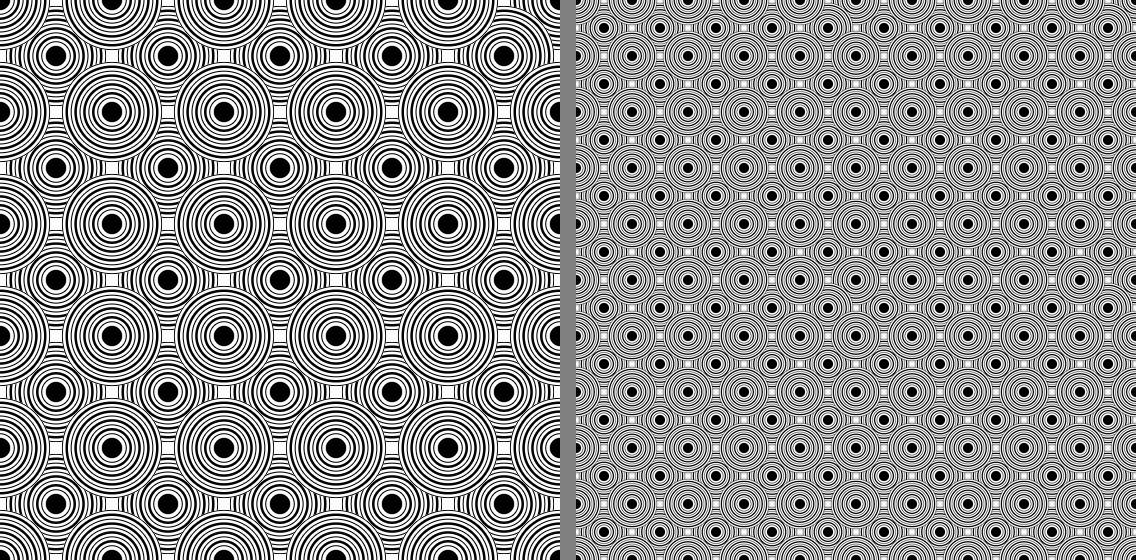
Left: one tile. Right: repeated 2 by 2.
Reproduce this pattern procedurally as a WebGL 1 fragment shader.

```glsl
precision highp float;
// Black and white ringed discs on two interleaved 5 by 5 grids, one overlapping the other.
uniform vec2 u_resolution;

// Shade of a ringed disc (x) and its coverage (y) at distance r from its centre.
vec2 ringedDisc(float r, float pixel) {
  // Nine evenly spaced rings: odd ones thin, even ones thick.
  float ring = clamp(floor((r - 0.088) / 0.0395 + 0.5), 1.0, 9.0);
  float halfWidth = mix(0.0112, 0.0047, mod(ring, 2.0));
  float ringEdge = abs(r - 0.088 - 0.0395 * ring) - halfWidth;

  // Solid dot in the middle.
  float edge = min(ringEdge, r - 0.091);
  float shade = clamp(edge / pixel + 0.5, 0.0, 1.0);
  float coverage = clamp((0.4482 - r) / pixel + 0.5, 0.0, 1.0);
  return vec2(shade, coverage);
}

float layer(float below, vec2 disc) {
  return mix(below, disc.x, disc.y);
}

void main() {
  vec2 p = 5.0 * gl_FragCoord.xy / u_resolution;
  float pixel = 5.0 / min(u_resolution.x, u_resolution.y);

  // Discs at the cell centres and at the cell corners.
  vec2 centreDisc = ringedDisc(length(fract(p) - 0.5), pixel);
  vec2 cornerDisc = ringedDisc(length(fract(p + 0.5) - 0.5), pixel);

  // Corner discs lie on top, except in the top right quarter cell.
  bool swapped = all(greaterThan(p, vec2(4.5)));
  vec2 lower = swapped ? cornerDisc : centreDisc;
  vec2 upper = swapped ? centreDisc : cornerDisc;

  float shade = layer(layer(1.0, lower), upper);
  gl_FragColor = vec4(vec3(shade), 1.0);
}
```
